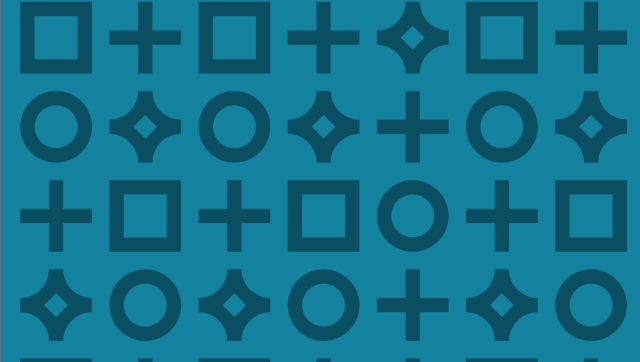
Give the GLSL for this pattern, as a Shadertoy shader.

```glsl
float box(vec2 p, vec2 halfSize) {
    vec2 d = abs(p) - halfSize;
    return length(max(d, 0.0)) + min(max(d.x, d.y), 0.0);
}

float squareFrame(vec2 p) {
    return max(box(p, vec2(0.402)), -box(p, vec2(0.241)));
}

float ring(vec2 p) {
    return abs(length(p) - 0.321) - 0.081;
}

float cross4(vec2 p) {
    return min(box(p, vec2(0.402, 0.08)), box(p, vec2(0.08, 0.402)));
}

// Square with a quarter disc cut from each corner and a diamond hole
float concaveStar(vec2 p) {
    vec2 q = abs(p);
    float body = max(box(p, vec2(0.402)), 0.322 - length(q - 0.402));
    float diamond = (q.x + q.y - 0.133) * 0.7071;
    return max(body, -diamond);
}

// 0 square, 1 ring, 2 cross, 3 star
int motifAt(ivec2 cell) {
    int column = cell.x % 5;
    int row = cell.y % 4;
    if (column == 4) return 1 + abs(2 - row);
    return (row + 2 * (column % 2)) % 4;
}

float motif(vec2 p, int kind) {
    if (kind == 0) return squareFrame(p);
    if (kind == 1) return ring(p);
    if (kind == 2) return cross4(p);
    return concaveStar(p);
}

void mainImage(out vec4 fragColor, in vec2 fragCoord) {
    // One unit is one grid cell, with rows counted from the top
    float pixel = 7.178 / iResolution.x;
    vec2 canvas = vec2(fragCoord.x, iResolution.y - fragCoord.y) * pixel;
    vec2 grid = canvas + vec2(-0.129, 0.078);
    vec2 cell = floor(grid);

    float d = motif(fract(grid) - 0.5, motifAt(ivec2(max(cell, 0.0))));
    float ink = clamp(0.5 - d / pixel, 0.0, 1.0) * step(0.0, cell.x);
    vec3 color = mix(vec3(0.07, 0.51, 0.62), vec3(0.04, 0.31, 0.38), ink);

    // Faint grey hairline on the left edge
    float edge = clamp(0.5 + (0.01 - canvas.x) / pixel, 0.0, 1.0);
    color = mix(color, vec3(0.36, 0.45, 0.5), edge);

    fragColor = vec4(color, 1.0);
}
```
